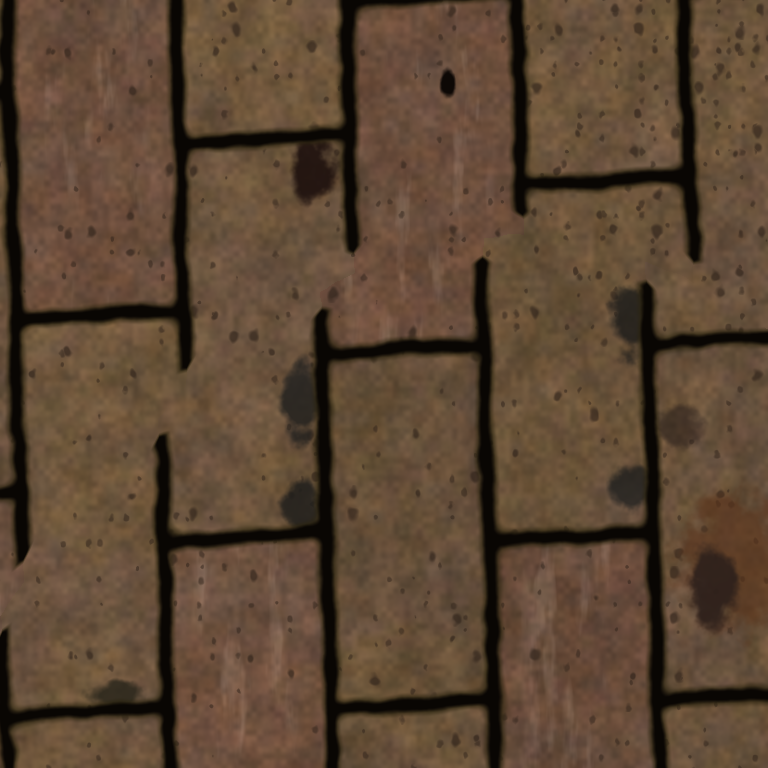
Write a Shadertoy shader that draws this texture.

```glsl
float hash(vec2 p) {
    vec3 q = fract(vec3(p.xyx) * 0.1031);
    q += dot(q, q.yzx + 33.33);
    return fract((q.x + q.y) * q.z);
}

float noise(vec2 p) {
    vec2 i = floor(p), f = fract(p);
    f = f * f * (3.0 - 2.0 * f);
    return mix(mix(hash(i), hash(i + vec2(1, 0)), f.x),
               mix(hash(i + vec2(0, 1)), hash(i + vec2(1, 1)), f.x), f.y);
}

float fbm(vec2 p) {
    float sum = 0.0, amp = 0.5;
    for (int i = 0; i < 4; i++) {
        sum += amp * noise(p);
        p = mat2(1.6, 1.2, -1.2, 1.6) * p + 7.3;
        amp *= 0.5;
    }
    return sum / 0.9375;
}

// Soft ragged blob: 1 at the centre, 0 outside
float blob(vec2 p, vec2 centre, vec2 radius) {
    float r = length((p - centre) / radius) + 0.9 * (fbm(p * 38.0) - 0.5);
    return 1.0 - smoothstep(0.6, 1.1, r);
}

// Small pits, one candidate per cell
float pits(vec2 p, float cells, float density) {
    vec2 g = p * cells, id = floor(g);
    vec2 centre = 0.35 + 0.3 * vec2(hash(id + 3.1), hash(id + 8.7));
    float radius = 0.12 + 0.2 * hash(id + 5.3);
    vec2 d = (fract(g) - centre) * vec2(1.15, 0.85);
    float r = length(d) + 0.2 * (noise(g * 4.0) - 0.5);
    return step(hash(id), density) * (1.0 - smoothstep(radius * 0.4, radius + 0.06, r));
}

void mainImage(out vec4 fragColor, in vec2 fragCoord) {
    vec2 uv = fragCoord / iResolution.xy;
    vec2 p = uv + 0.007 * (vec2(noise(uv * 13.0), noise(uv * 13.0 + 40.0)) - 0.5)
                + 0.004 * (vec2(noise(uv * 45.0), noise(uv * 45.0 + 70.0)) - 0.5);

    // Curved seam where the columns slip sideways
    float q = uv.x * 4.6;
    float seam = 0.2 + 0.32 * q - 0.052 * q * q;
    bool above = p.y > seam;
    float width = above ? 0.221 : 0.2125;
    float shift = above ? 0.008 + 0.03 * (1.0 - p.y) : 0.01 - 0.03 * p.y;

    // Upright bricks, staggered by half in alternate columns
    float u = (p.x - shift) / width;
    float col = floor(u), odd = mod(col, 2.0);
    float pitch = col < 1.5 ? 0.517 : 0.461;
    float base = odd > 0.5 ? 0.302 : 0.072 + 0.006 * col;
    if (col < 0.0) base = 0.355;
    float v = (p.y - base - 0.06 * (fract(u) - 0.5) * width) / pitch;
    float row = floor(v);
    vec2 id = vec2(col, row);

    // Distance to the joints, which close up at the seam
    float dx = (0.5 - abs(fract(u) - 0.5)) * width;
    float dy = (0.5 - abs(fract(v) - 0.5)) * pitch;
    dx += 0.025 * (1.0 - smoothstep(0.012, 0.035, abs(uv.y - seam)));
    float h = max(0.014 - abs(dx - dy), 0.0) / 0.014;
    float d = min(dx, dy) - 0.0035 * h * h;
    d += 0.005 * (fbm(uv * 32.0) - 0.5);

    // Clay: ochre bricks and redder ones
    float red = clamp(row * (1.0 - 2.0 * odd) * 0.65 + 0.25 * abs(row), 0.0, 1.0);
    red *= step(col, 3.5) + step(row, -0.5) * step(3.5, col);
    float mottle = fbm(uv * 9.0 + id * 5.0);
    vec3 clay = mix(vec3(0.415, 0.325, 0.225), vec3(0.405, 0.29, 0.225), red);
    clay = mix(clay, vec3(0.40, 0.31, 0.25), smoothstep(0.4, 0.7, mottle) * 0.6);
    clay *= 0.97 + 0.08 * hash(id + 11.0);
    clay *= 0.82 + 0.36 * fbm(uv * vec2(34.0, 26.0));
    clay *= 0.91 + 0.18 * noise(uv * 130.0);
    clay.rb += 0.03 * (vec2(noise(uv * 55.0), noise(uv * 55.0 + 90.0)) - 0.5);

    // Pale upright scuffs on the red bricks
    float scuff = smoothstep(0.58, 0.8, fbm(uv * vec2(42.0, 9.0) + 15.0));
    clay += 0.09 * scuff * red * smoothstep(0.02, 0.06, dx);

    // Pits, thickest at the upper right
    float corner = smoothstep(0.5, 0.95, uv.x) * smoothstep(0.5, 0.85, uv.y);
    float pitting = pits(uv, 38.0, 0.07 + 0.3 * corner);
    pitting = max(pitting, 0.8 * pits(uv + 0.37, 61.0, 0.09 + 0.2 * corner));
    clay = mix(clay, vec3(0.19, 0.14, 0.105), 0.65 * pitting);
    clay = mix(clay, vec3(0.05, 0.03, 0.02), blob(uv, vec2(0.584, 0.892), vec2(0.011, 0.017)));

    // Slate-coloured chips along two column edges
    for (int i = 0; i < 4; i++) {
        float side = float(i / 2), level = float(i % 2);
        vec2 centre = vec2(0.392 + 0.43 * side, 0.34 + 0.02 * side + level * (0.135 + 0.09 * side));
        float chip = blob(uv, centre, vec2(0.027, 0.035 + 0.018 * level));
        clay = mix(clay, vec3(0.13, 0.125, 0.115) + 0.06 * (mottle - 0.5), 0.85 * chip);
    }
    clay = mix(clay, vec3(0.11, 0.06, 0.05), 0.9 * blob(uv, vec2(0.41, 0.78), vec2(0.033, 0.045)));
    clay = mix(clay, vec3(0.15, 0.14, 0.1), 0.8 * blob(uv, vec2(0.15, 0.095), vec2(0.045, 0.02)));

    // Burnt rust patch
    float burn = blob(uv, vec2(0.955, 0.27), vec2(0.075, 0.1));
    clay = mix(clay, vec3(0.34, 0.19, 0.10), 0.6 * burn);
    float char = blob(uv, vec2(0.93, 0.235), vec2(0.035, 0.055));
    char = max(char, 0.7 * blob(uv, vec2(0.885, 0.445), vec2(0.035, 0.03)));
    clay = mix(clay, vec3(0.15, 0.11, 0.10), 0.8 * char);

    // Mossy rim, then the dark joint
    vec3 moss = vec3(0.17, 0.14, 0.06);
    vec3 color = mix(clay, moss, 0.75 * (1.0 - smoothstep(0.007, 0.016, d)));
    color = mix(color, vec3(0.035, 0.022, 0.012), 1.0 - smoothstep(0.004, 0.0105, d));
    fragColor = vec4(color, 1.0);
}
```
